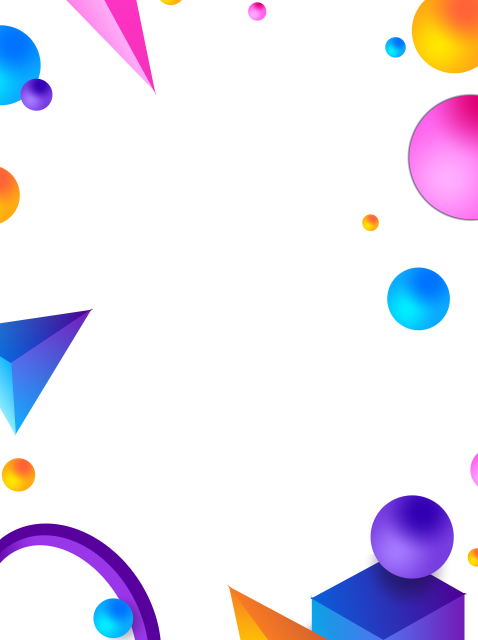
Write a WebGL 1 fragment shader that draws this background.

```glsl
precision highp float;
uniform vec2 u_resolution;

// Ball palettes: lit side, body, deep shade and where the shade sits
struct Palette { vec3 lit; vec3 body; vec3 deep; vec2 shade; };
const Palette BLUE = Palette(vec3(0.0, 0.93, 1.0), vec3(0.04, 0.67, 1.0), vec3(0.0, 0.45, 1.0), vec2(0.35, 0.55));
const Palette ORANGE = Palette(vec3(1.0, 0.9, 0.0), vec3(1.0, 0.67, 0.07), vec3(1.0, 0.39, 0.22), vec2(0.3, 0.55));
const Palette PINK = Palette(vec3(1.0, 0.68, 1.0), vec3(1.0, 0.39, 0.93), vec3(0.88, 0.0, 0.46), vec2(0.25, 0.95));
const Palette VIOLET = Palette(vec3(0.64, 0.47, 1.0), vec3(0.47, 0.24, 0.88), vec3(0.2, 0.0, 0.7), vec2(0.25, 0.6));

const vec3 PAPER = vec3(1.0);
const vec3 INDIGO = vec3(0.3, 0.0, 0.57);
const vec3 ROYAL = vec3(0.04, 0.37, 0.86);
const vec3 SKY = vec3(0.05, 0.7, 1.0);
const vec3 ICE = vec3(0.55, 0.92, 1.0);
const vec3 PERIWINKLE = vec3(0.32, 0.45, 0.93);
const vec3 PURPLE = vec3(0.45, 0.1, 0.72);
const vec3 RING_DARK = vec3(0.34, 0.0, 0.62);
const vec3 RING_LIGHT = vec3(0.6, 0.21, 0.91);
const vec3 ROSE = vec3(1.0, 0.68, 0.98);
const vec3 HOT_PINK = vec3(1.0, 0.2, 0.77);
const vec3 AMBER = vec3(1.0, 0.79, 0.0);
const vec3 RUST = vec3(0.8, 0.36, 0.18);
const vec3 TANGERINE = vec3(0.97, 0.48, 0.14);
const vec3 SHADOW = vec3(0.1, 0.05, 0.2);
const vec2 LIGHT_SPOT = vec2(-0.38, -0.35);

vec2 p;       // position, in canvas heights
float px;     // size of one pixel
vec3 color;

float coverage(float inside) {
  return clamp(inside / px + 0.5, 0.0, 1.0);
}

void softShadow(vec2 center, float inner, float outer, float strength) {
  float fade = 1.0 - smoothstep(inner, outer, length(p - center));
  color = mix(color, SHADOW, fade * strength);
}

void ball(float x, float y, float radius, Palette pal) {
  vec2 q = (p - vec2(x, y)) / radius;
  vec3 tint = mix(pal.lit, pal.body, smoothstep(0.0, 1.05, length(q - LIGHT_SPOT)));
  tint = mix(tint, pal.deep, 1.0 - smoothstep(0.1, 1.05, length(q - pal.shade)));
  color = mix(color, tint, coverage(radius * (1.0 - length(q))));
}

float cross2(vec2 a, vec2 b) {
  return a.x * b.y - a.y * b.x;
}

// Triangle with a colour at each corner
void facet(vec2 a, vec2 b, vec2 c, vec3 tintA, vec3 tintB, vec3 tintC) {
  float area = cross2(b - a, c - a);
  vec3 w = vec3(cross2(c - b, p - b), cross2(a - c, p - c), cross2(b - a, p - a)) / area;
  vec3 edge = w * abs(area) / vec3(length(c - b), length(a - c), length(b - a));
  float inside = min(edge.x, min(edge.y, edge.z));
  vec3 tint = clamp(w.x * tintA + w.y * tintB + w.z * tintC, 0.0, 1.0);
  // Half a pixel of growth closes the seams between facets
  color = mix(color, tint, coverage(inside + 0.5 * px));
}

void quad(vec2 a, vec2 b, vec2 c, vec2 d, vec3 tintA, vec3 tintB, vec3 tintC, vec3 tintD) {
  facet(a, b, c, tintA, tintB, tintC);
  facet(a, c, d, tintA, tintC, tintD);
}

// Coverage of a sheared ellipse
float ellipse(vec2 center, vec2 radii, float shear) {
  vec2 q = p - center;
  vec2 u = vec2(q.x, q.y - shear * q.x) / radii;
  float f = max(length(u), 0.001);
  vec2 slope = vec2(u.x / radii.x - shear * u.y / radii.y, u.y / radii.y) / f;
  return coverage((1.0 - f) / length(slope));
}

void ring() {
  float outer = ellipse(vec2(0.104, 0.017), vec2(0.148, 0.161), -0.244);
  float band = ellipse(vec2(0.098, 0.004), vec2(0.135, 0.156), -0.25);
  float hole = ellipse(vec2(0.094, 0.0), vec2(0.121, 0.143), -0.316);
  vec3 inner = mix(RING_DARK, RING_LIGHT, smoothstep(-0.03, 0.06, p.x));
  color = mix(color, mix(RING_DARK, inner, band), outer * (1.0 - hole));
}

void bluePyramid() {
  vec2 back = vec2(-0.068, 0.484), tip = vec2(0.141, 0.515);
  vec2 foot = vec2(0.024, 0.322), apex = vec2(0.017, 0.432);
  facet(back, tip, apex, SKY * 0.9, INDIGO, ROYAL);
  facet(tip, foot, apex, PURPLE, SKY, PERIWINKLE);
  facet(back, foot, apex, ICE, ICE, SKY);
}

void cube() {
  vec2 left = vec2(0.488, 0.065), front = vec2(0.599, 0.001);
  vec2 right = vec2(0.725, 0.072), back = vec2(0.616, 0.134), drop = vec2(0.0, -0.13);
  softShadow(vec2(0.505, -0.01), 0.01, 0.05, 0.5);
  quad(left, front, front + drop, left + drop, SKY * 0.9, PERIWINKLE, PERIWINKLE, SKY);
  quad(front, right, right + drop, front + drop, PERIWINKLE, PURPLE, PURPLE, PERIWINKLE);
  quad(left, front, right, back, ROYAL, mix(ROYAL, INDIGO, 0.4), INDIGO, mix(ROYAL, INDIGO, 0.6));
  softShadow(vec2(0.636, 0.115), 0.02, 0.07, 0.5 * step(p.y, 0.134));
}

void main() {
  p = gl_FragCoord.xy / u_resolution.y;
  px = 1.0 / u_resolution.y;
  color = PAPER;

  // Upper left
  vec2 tip = vec2(0.241, 0.859), ridge = vec2(0.155, 1.016);
  facet(tip, vec2(0.089, 1.016), ridge, ROSE, HOT_PINK * 0.4 + ROSE * 0.6, ROSE);
  facet(tip, ridge, vec2(0.209, 1.016), HOT_PINK * 0.95, HOT_PINK, HOT_PINK);
  ball(0.001, 0.898, 0.0625, BLUE);
  ball(0.057, 0.852, 0.025, VIOLET);
  ball(-0.016, 0.695, 0.047, ORANGE);
  ball(0.267, 1.014, 0.022, ORANGE);
  ball(0.402, 0.982, 0.0143, PINK);

  // Upper right
  ball(0.618, 0.926, 0.016, BLUE);
  ball(0.71, 0.952, 0.0665, ORANGE);
  softShadow(vec2(0.736, 0.754), 0.096, 0.1005, 0.7);
  ball(0.736, 0.754, 0.0965, PINK);
  ball(0.579, 0.652, 0.013, ORANGE);
  ball(0.654, 0.533, 0.049, BLUE);

  // Lower left
  bluePyramid();
  ball(0.029, 0.258, 0.026, ORANGE);
  ring();
  softShadow(vec2(0.19, 0.03), 0.012, 0.043, 0.35);
  ball(0.177, 0.034, 0.031, BLUE);

  // Lower right
  ball(0.77, 0.266, 0.035, PINK);
  ball(0.745, 0.129, 0.0143, ORANGE);
  cube();
  ball(0.644, 0.161, 0.065, VIOLET);
  tip = vec2(0.359, 0.082);
  ridge = vec2(0.432, -0.016);
  facet(tip, vec2(0.38, -0.016), ridge, TANGERINE, AMBER, AMBER);
  facet(tip, ridge, vec2(0.542, -0.016), TANGERINE, TANGERINE, RUST);

  gl_FragColor = vec4(color, 1.0);
}
```
